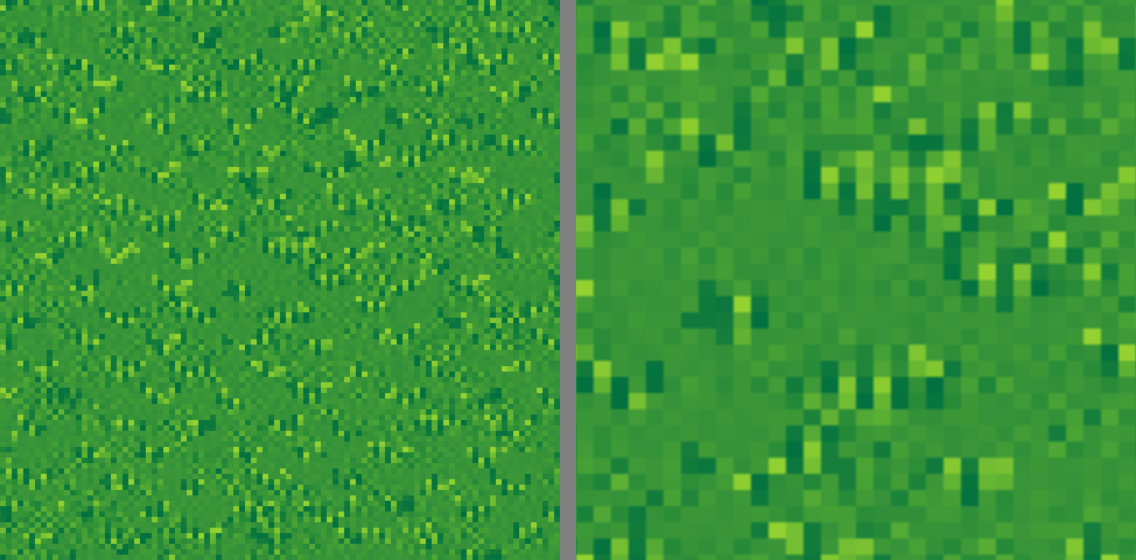
Left, the full canvas; right, a detail of the centre.
Reproduce this texture procedurally as a three.js fragment shader.

```glsl
varying vec2 vUv;

#define CELLS vec2(96.0, 104.0)
#define TUFT_PITCH vec2(13.7, 5.2)
#define EDGE_SOFTNESS 0.14
#define DEEP_GREEN vec3(0.05, 0.47, 0.24)
#define SHADE_GREEN vec3(0.15, 0.54, 0.22)
#define BASE_GREEN vec3(0.22, 0.58, 0.22)
#define LIT_GREEN vec3(0.28, 0.635, 0.21)
#define LIGHT_GREEN vec3(0.38, 0.70, 0.20)
#define TIP_GREEN vec3(0.54, 0.80, 0.19)

float hash(vec2 p) {
  vec3 q = fract(vec3(p.xyx) * 0.1031);
  q += dot(q, q.yzx + 33.33);
  return fract((q.x + q.y) * q.z);
}

float valueNoise(vec2 p) {
  vec2 i = floor(p);
  vec2 f = fract(p);
  f = f * f * (3.0 - 2.0 * f);
  float low = mix(hash(i), hash(i + vec2(1.0, 0.0)), f.x);
  float high = mix(hash(i + vec2(0.0, 1.0)), hash(i + 1.0), f.x);
  return mix(low, high, f.y);
}

// Tone scale: -2 deep shadow, 0 plain grass, 3 bright tip
vec3 grassColor(float tone) {
  vec3 color = mix(DEEP_GREEN, SHADE_GREEN, clamp(tone + 2.0, -0.4, 1.0));
  color = mix(color, BASE_GREEN, clamp(tone + 1.0, 0.0, 1.0));
  color = mix(color, LIT_GREEN, clamp(tone, 0.0, 1.0));
  color = mix(color, LIGHT_GREEN, clamp(tone - 1.0, 0.0, 1.0));
  return mix(color, TIP_GREEN, clamp(tone - 2.0, 0.0, 1.25));
}

// Mottled ground: each grain contrasts with its side neighbours
float groundTone(vec2 cell) {
  vec2 side = vec2(1.0, 0.0);
  vec2 p = cell + 157.0;
  float grain = hash(p) - 0.5 * (hash(p + side) + hash(p - side));
  grain += 0.6 * (hash(cell + 311.0) - 0.5);
  float roughness = smoothstep(0.2, 0.8, valueNoise(cell * vec2(0.2, 0.33) + 40.0));
  float drift = valueNoise(cell * vec2(0.25, 0.6) + 90.0) - 0.5;
  return grain * mix(0.6, 2.9, roughness) + 0.25 * drift;
}

// One fan of upright blades, light and dark by turns; outer ones start higher
float addTuft(float tone, vec2 cell, vec2 id, float shift) {
  vec2 seed = id * 7.0 + 200.0;
  vec2 jitter = vec2(hash(seed), hash(seed + 3.0)) - 0.5;
  vec2 root = floor((id + 0.5 + jitter * vec2(0.3, 0.4)) * TUFT_PITCH + vec2(shift, 0.0));
  vec2 d = cell - root;
  float reach = 2.0 + floor(hash(seed + 5.0) * 2.5);
  if (abs(d.x) > reach) return tone;

  vec2 bladeSeed = seed * 3.0 + vec2(d.x, 61.0);
  float turn = mod(d.x + floor(hash(seed + 9.0) * 2.0), 2.0);
  float chance = hash(bladeSeed);
  float isDark = chance > 0.86 ? 1.0 - turn : turn;
  float bladeLength = 1.0 + floor(hash(bladeSeed + 29.0) * 1.9 + 0.45 * isDark + 0.35 * step(abs(d.x), 1.5));
  float lift = floor(abs(d.x) * 0.65 + hash(bladeSeed + 47.0) * 0.9);
  lift += (1.0 - isDark) * step(0.5, hash(bladeSeed + 83.0));
  float y = d.y - lift;
  if (y < 0.0 || y >= bladeLength || chance < 0.07) return tone;

  float variation = hash(cell + 73.0) - 0.5;
  if (isDark > 0.5) return -2.05 + 0.9 * variation;
  float isTip = step(bladeLength - 1.5, y);
  return mix(2.0, 2.9, isTip) + 1.0 * variation;
}

vec3 cellColor(vec2 cell) {
  float tone = groundTone(cell);
  float row = floor(cell.y / TUFT_PITCH.y);
  for (int j = -2; j <= 2; j++) {
    float tuftRow = row + float(j);
    float shift = 0.5 * TUFT_PITCH.x * mod(tuftRow, 2.0);
    float column = floor((cell.x - shift) / TUFT_PITCH.x);
    for (int i = -1; i <= 1; i++) {
      tone = addTuft(tone, cell, vec2(column + float(i), tuftRow), shift);
    }
  }
  return grassColor(tone);
}

void main() {
  // Blend neighbouring cells only in a narrow band at their borders
  vec2 p = vUv * CELLS - 0.5;
  vec2 cell = floor(p);
  vec2 blend = smoothstep(0.5 - EDGE_SOFTNESS, 0.5 + EDGE_SOFTNESS, fract(p));
  vec3 bottom = mix(cellColor(cell), cellColor(cell + vec2(1.0, 0.0)), blend.x);
  vec3 top = mix(cellColor(cell + vec2(0.0, 1.0)), cellColor(cell + 1.0), blend.x);
  gl_FragColor = vec4(mix(bottom, top, blend.y), 1.0);
}
```
